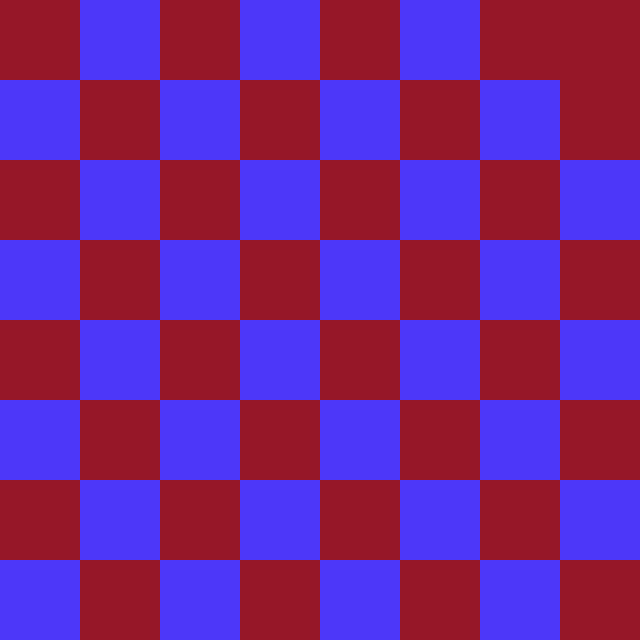
This pattern is drawn by a Shadertoy shader. Its source:

```glsl
// Two-colour checkerboard of 8 by 8 squares with one flipped square in the top right corner.
#define CELLS 8.0
#define ODD_CELL vec2(7.0, 7.0)
#define RED vec3(0.588, 0.090, 0.157)
#define BLUE vec3(0.302, 0.216, 0.976)

// Signed square wave per axis: +1 in even cells, -1 in odd cells, smoothed over one pixel
vec2 cellSign(vec2 p, vec2 pixel) {
    vec2 edgeDistance = abs(mod(p - 0.5, 2.0) - 1.0) - 0.5;
    return clamp(edgeDistance / (0.5 * pixel), -1.0, 1.0);
}

// Coverage of a single unit cell, smoothed over one pixel
float cellMask(vec2 p, vec2 cell, vec2 pixel) {
    vec2 inside = 0.5 - abs(p - cell - 0.5);
    vec2 cover = clamp(inside / pixel + 0.5, 0.0, 1.0);
    return cover.x * cover.y;
}

void mainImage(out vec4 fragColor, in vec2 fragCoord) {
    vec2 pixel = CELLS / iResolution.xy;
    vec2 p = fragCoord * pixel;

    // Checker: blue where both axes share parity
    vec2 parity = cellSign(p, pixel);
    float blueness = 0.5 + 0.5 * parity.x * parity.y;

    // The odd cell breaks the alternation
    blueness *= 1.0 - cellMask(p, ODD_CELL, pixel);

    fragColor = vec4(mix(RED, BLUE, blueness), 1.0);
}
```
